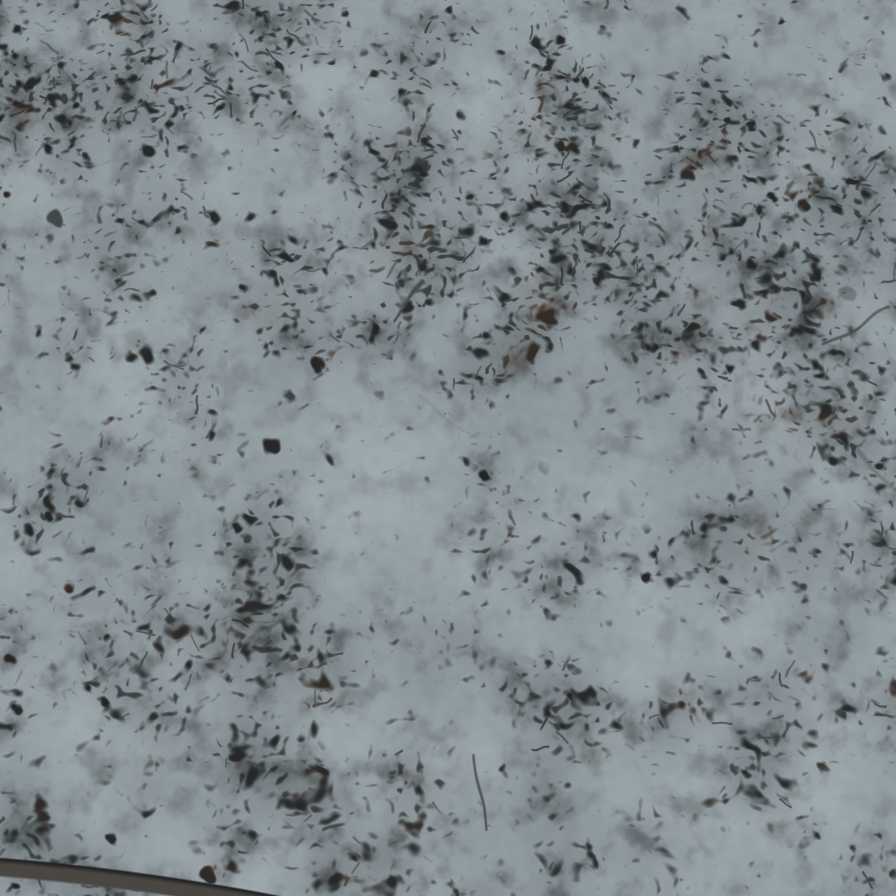
Reproduce this texture procedurally as a WebGL 1 fragment shader.

```glsl
precision highp float;
// Thin bluish snow strewn with soft soil smudges, specks, twigs and small stones.
uniform vec2 u_resolution;

const vec3 SNOW_LIGHT = vec3(0.620, 0.664, 0.684);
const vec3 SNOW_SHADE = vec3(0.505, 0.547, 0.563);
const vec3 SOIL_DARK = vec3(0.125, 0.130, 0.130);
const vec3 SOIL_BROWN = vec3(0.190, 0.145, 0.120);
const vec3 BOARD = vec3(0.290, 0.275, 0.255);

vec2 hash2(vec2 p) {
  vec3 q = fract(p.xyx * vec3(0.1031, 0.1030, 0.0973));
  q += dot(q, q.yzx + 33.33);
  return fract((q.xx + q.yz) * q.zy);
}

float cornerSlope(vec2 cell, vec2 offset) {
  float angle = 6.2832 * hash2(cell).x;
  return dot(vec2(cos(angle), sin(angle)), offset);
}

// Gradient noise, roughly -0.7 to 0.7
float gradientNoise(vec2 p) {
  vec2 i = floor(p), f = fract(p), e = vec2(1.0, 0.0);
  vec2 u = f * f * f * (f * (f * 6.0 - 15.0) + 10.0);
  float low = mix(cornerSlope(i, f), cornerSlope(i + e, f - e), u.x);
  float high = mix(cornerSlope(i + e.yx, f - e.yx), cornerSlope(i + 1.0, f - 1.0), u.x);
  return mix(low, high, u.y);
}

float fbm(vec2 p) {
  float sum = 0.0, amplitude = 0.6;
  for (int i = 0; i < 4; i++) {
    sum += amplitude * gradientNoise(p);
    p = mat2(1.6, 1.2, -1.2, 1.6) * p + 7.3;
    amplitude *= 0.5;
  }
  return sum;
}

float bell(float x, float width) {
  return exp(-x * x / (width * width));
}

float segmentDistance(vec2 p, vec2 halfSpan) {
  float along = clamp(dot(p, halfSpan) / dot(halfSpan, halfSpan), -1.0, 1.0);
  return length(p - along * halfSpan);
}

// Offset of the k-th cell in a 3 by 3 block
vec2 neighbour(float k) {
  return floor(vec2(mod(k + 0.5, 3.0), (k + 0.5) / 3.0)) - 1.0;
}

// Scattered strokes; reach and thickness are in canvas units
float twigs(vec2 uv, float grid, float reach, float thickness, float chance, float seed) {
  float ink = 0.0;
  vec2 bendAt = uv * 0.8 / reach;
  vec2 bent = uv + 0.35 * reach * vec2(gradientNoise(bendAt + seed), gradientNoise(bendAt - seed));
  for (float k = 0.0; k < 9.0; k++) {
    vec2 cell = floor(bent * grid) + neighbour(k);
    vec2 spot = hash2(cell + seed), pick = hash2(cell + seed + 41.7);
    float angle = 3.1416 * pick.x;
    vec2 halfSpan = reach * mix(0.4, 1.0, spot.x) * vec2(cos(angle), sin(angle));
    float d = segmentDistance(bent - (cell + spot) / grid, halfSpan);
    float stroke = 1.0 - smoothstep(0.2 * thickness, thickness + 0.0014, d);
    ink = max(ink, stroke * smoothstep(0.0, 0.1, chance - pick.y) * mix(0.4, 0.85, spot.y));
  }
  return ink;
}

// Scattered lumps with uneven outlines
float stones(vec2 uv, float grid, float radius, float chance, float seed) {
  float ink = 0.0;
  float rough = gradientNoise(uv * 0.9 / radius + seed) * radius * 0.6;
  for (float k = 0.0; k < 9.0; k++) {
    vec2 cell = floor(uv * grid) + neighbour(k);
    vec2 spot = hash2(cell + seed), pick = hash2(cell + seed + 19.3);
    vec2 d = uv - (cell + spot) / grid;
    float edge = length(d + d.yx * 0.15) + rough - radius * mix(0.55, 1.0, pick.x);
    ink = max(ink, (1.0 - smoothstep(-0.003, 0.0025, edge)) * smoothstep(0.0, 0.03, chance - pick.y));
  }
  return ink;
}

void main() {
  vec2 uv = gl_FragCoord.xy / u_resolution;
  // Bare patches gather along a slanting belt and near the lower edge
  float belt = bell(uv.y - 0.98 + 0.35 * uv.x, 0.13) + 0.6 * bell(uv.y - 0.1, 0.12) * (1.0 - 0.4 * uv.x);
  float patches = 0.9 * fbm(uv * 5.0 + 3.1) + 0.6 * gradientNoise(uv * 12.0 + 8.0);
  float cover = smoothstep(-0.4, 0.65, patches + 0.28 * belt);
  // Debris is finer toward the far, upper side
  vec2 ground = (uv - vec2(0.5, 0.0)) * mix(40.0, 56.0, uv.y);
  ground += 0.5 * vec2(gradientNoise(ground * 0.6), gradientNoise(ground * 0.6 + 31.0));
  vec2 slanted = mat2(0.9, -0.35, 0.35, 0.9) * ground;
  float clumps = gradientNoise(slanted) + 0.45 * gradientNoise(slanted * 2.2 + 5.0);
  float grains = gradientNoise(ground * 2.0 + 17.0);
  float threshold = mix(0.44, 0.0, cover);
  float debris = 0.92 * smoothstep(threshold, threshold + 0.46, clumps);
  debris = max(debris, 0.7 * smoothstep(threshold + 0.04, threshold + 0.4, grains));
  float smudge = smoothstep(-0.05, 0.5, fbm(uv * 25.0 + 9.0)) * mix(0.16, 0.62, cover);
  float haze = 0.24 * cover * cover;
  // Twigs and stones
  float litter = twigs(uv, 36.0, 0.011, 0.0009, 0.6 * cover * cover, 3.0);
  litter = max(litter, twigs(uv, 7.0, 0.05, 0.0018, 0.18, 57.0));
  float lumps = stones(uv, 11.0, 0.0125, 0.09, 11.0);
  lumps = max(lumps, stones(uv, 30.0, 0.0065, 0.02 + 0.1 * cover, 71.0));
  // Colours
  float drift = 0.68 + 0.9 * fbm(uv * 6.0 + 21.0) + 0.2 * gradientNoise(uv * 70.0);
  vec3 color = mix(SNOW_SHADE, SNOW_LIGHT, clamp(drift, 0.0, 1.0));
  vec3 soil = mix(SOIL_DARK, SOIL_BROWN, smoothstep(0.05, 0.5, gradientNoise(uv * 16.0 + 2.0)));
  color = mix(color, soil, 1.0 - (1.0 - haze) * (1.0 - smudge));
  color = mix(color, soil, max(debris, max(litter * 0.85, lumps * 0.95)));
  // Curved board in the lower left corner
  float below = 0.043 - 0.08 * uv.x - 0.18 * uv.x * uv.x - uv.y;
  float board = smoothstep(-0.001, 0.002, below) * (1.0 - smoothstep(0.019, 0.023, below));
  color = mix(color, mix(SOIL_DARK, BOARD, smoothstep(0.001, 0.008, below)), board);
  gl_FragColor = vec4(color, 1.0);
}
```
